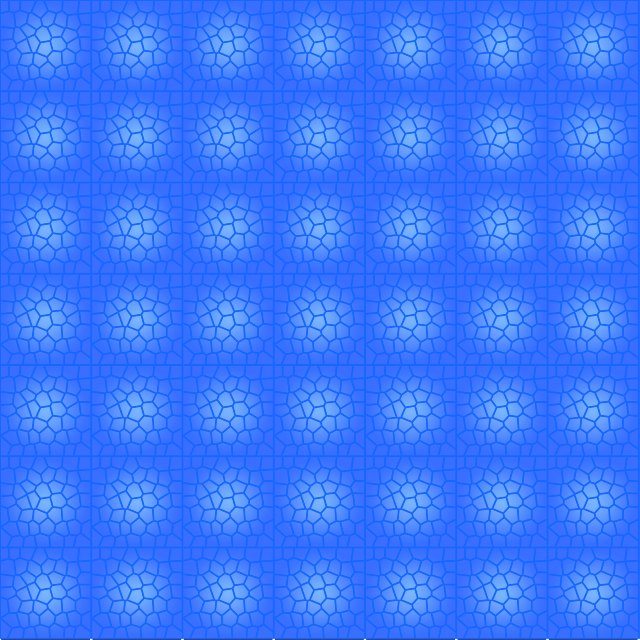
This pattern is drawn by a Shadertoy shader. Its source:

```glsl
const float TILE_SIZE = 73.0 / 512.0;
const float EDGE_STRIP = 1.0 / 512.0;
const vec2 CELLS = vec2(7.0);
const float LINE_HALF_WIDTH = 0.0098;
const vec3 BASE_BLUE = vec3(0.22, 0.435, 1.0);
const vec3 GLOW_BLUE = vec3(0.48, 0.71, 1.0);
const vec3 LINE_BLUE = vec3(0.085, 0.40, 1.0);
const vec3 STRIP_BLUE = vec3(0.17, 0.28, 0.57);
const vec3 STRIP_DOT = vec3(0.95, 0.97, 1.0);

vec2 hash22(vec2 p) {
    vec3 q = fract(p.xyx * vec3(0.1031, 0.1030, 0.0973));
    q += dot(q, q.yzx + 33.33);
    return fract((q.xx + q.yz) * q.zy);
}

// Seed of a cell; cells beyond the tile mirror those inside,
// so a cell wall falls exactly on the tile border.
vec2 seedPosition(vec2 id, vec2 cells, float jitter) {
    vec2 below = 1.0 - step(0.0, id);
    vec2 above = step(cells, id);
    vec2 source = mix(mix(id, -1.0 - id, below), 2.0 * cells - 1.0 - id, above);
    vec2 stagger = vec2(0.44 * mod(source.y, 2.0) - 0.22, 0.0);
    vec2 offset = stagger + jitter * (hash22(source + 5.0) - 0.5);
    vec2 seed = (source + 0.5 + offset) / cells;
    return mix(mix(seed, -seed, below), 2.0 - seed, above);
}

// Distance to the closest Voronoi wall, in tile units.
float wallDistance(vec2 p, vec2 cells, float jitter) {
    vec2 home = floor(p * cells);
    vec2 nearest = vec2(9.0);
    for (int y = -2; y <= 2; y++)
    for (int x = -2; x <= 2; x++) {
        vec2 toSeed = seedPosition(home + vec2(x, y), cells, jitter) - p;
        if (dot(toSeed, toSeed) < dot(nearest, nearest)) nearest = toSeed;
    }
    float wall = 1.0;
    for (int y = -2; y <= 2; y++)
    for (int x = -2; x <= 2; x++) {
        vec2 toSeed = seedPosition(home + vec2(x, y), cells, jitter) - p;
        vec2 between = toSeed - nearest;
        if (dot(between, between) > 1e-6)
            wall = min(wall, dot(0.5 * (toSeed + nearest), normalize(between)));
    }
    return wall;
}

// Soft mottling from layered sines.
float mottle(vec2 p) {
    return 0.6 * sin(9.0 * p.x + 2.0 * sin(7.0 * p.y))
         + 0.4 * sin(15.0 * p.y - 6.0 * p.x + 1.0);
}

// Cone with a softened foot.
float radialGlow(vec2 p, float radius) {
    float cone = clamp(1.0 - length(p) / radius, 0.0, 1.0);
    return mix(cone, smoothstep(0.0, 1.0, cone), 0.5);
}

// Coverage of a band of given half width around distance zero.
float band(float distance, float halfWidth, float blur) {
    return 1.0 - smoothstep(-blur, blur, distance - halfWidth);
}

void mainImage(out vec4 fragColor, in vec2 fragCoord) {
    // Tiles start at the top left corner
    vec2 uv = fragCoord / iResolution.xy;
    vec2 tile = fract(vec2(uv.x, 1.0 - uv.y) / TILE_SIZE);
    float canvasPixel = 1.0 / min(iResolution.x, iResolution.y);
    float tilePixel = canvasPixel / TILE_SIZE;

    // Glowing cell interiors
    float shade = mottle(tile);
    float glow = radialGlow(tile - 0.5, 0.48 + 0.01 * shade);
    vec3 color = mix(BASE_BLUE, GLOW_BLUE, glow);
    color += vec3(0.004, -0.006, 0.0) * shade;

    // Cell walls
    float wall = wallDistance(tile, CELLS, 0.55);
    color = mix(color, LINE_BLUE, band(wall, LINE_HALF_WIDTH, 0.55 * tilePixel));

    // Thin lower edge with a pale dot at each seam
    float seam = min(tile.x, 1.0 - tile.x) * TILE_SIZE;
    vec3 strip = mix(STRIP_BLUE, STRIP_DOT, band(seam, EDGE_STRIP, 0.5 * canvasPixel));
    color = mix(color, strip, band(uv.y, EDGE_STRIP, 0.5 * canvasPixel));

    fragColor = vec4(color, 1.0);
}
```
